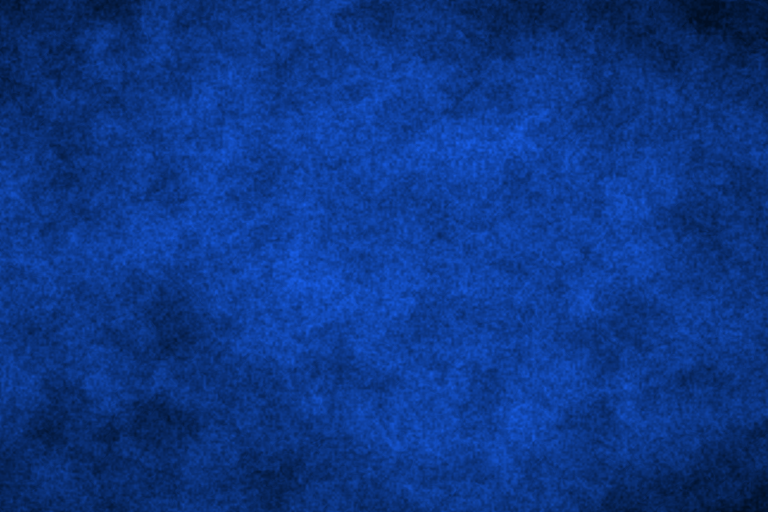
Give the GLSL for this texture, as a Shadertoy shader.

```glsl
float hash(vec2 cell) {
    vec3 q = fract(vec3(cell.xyx) * 0.1031);
    q += dot(q, q.yzx + 33.33);
    return fract((q.x + q.y) * q.z);
}

float valueNoise(vec2 p) {
    vec2 cell = floor(p);
    vec2 f = fract(p);
    f = f * f * (3.0 - 2.0 * f);
    float low = mix(hash(cell), hash(cell + vec2(1, 0)), f.x);
    float high = mix(hash(cell + vec2(0, 1)), hash(cell + vec2(1, 1)), f.x);
    return mix(low, high, f.y);
}

// Layered noise, centred on zero; each octave is rotated to hide the grid
float fbm(vec2 p, int octaves, float gain) {
    const mat2 turn = mat2(0.8, 0.6, -0.6, 0.8);
    float sum = 0.0;
    float amplitude = 0.5;
    for (int i = 0; i < octaves; i++) {
        sum += amplitude * (valueNoise(p) - 0.5);
        p = turn * p * 2.03 + vec2(17.3, 9.1);
        amplitude *= gain;
    }
    return sum;
}

// Mottled patches with ragged borders, slightly wider than tall
float clouds(vec2 p) {
    vec2 warp = vec2(fbm(p * 16.0, 4, 0.7), fbm(p * 16.0 + 41.0, 4, 0.7));
    vec2 q = p * vec2(0.88, 1.12) + 0.07 * warp;
    float broad = fbm(q * 3.6 + 5.0, 3, 0.6);
    float patches = fbm(q * 11.0 + 23.0, 5, 0.72);
    return 0.46 * broad + 0.50 * patches;
}

// Fine speckle crossed by short horizontal and vertical fibres
float clothGrain(vec2 p) {
    float speckle = valueNoise(p * 215.0) + valueNoise(p * 140.0 + 31.0) - 1.0;
    float weft = valueNoise(p * vec2(70.0, 190.0) + 11.0) - 0.5;
    float warp = valueNoise(p * vec2(190.0, 60.0) + 57.0) - 0.5;
    return 0.23 * speckle + 0.09 * (weft + warp);
}

// Broad light in the middle falling off to dark edges and corners
float vignette(vec2 centred) {
    vec2 s = centred * centred;
    return 0.635 - 0.20 * (s.x + s.y) - 0.06 * s.x * s.y;
}

float softGlow(vec2 p, vec2 centre, float radius) {
    vec2 d = (p - centre) / radius;
    return exp(-dot(d, d));
}

void mainImage(out vec4 fragColor, in vec2 fragCoord) {
    const vec3 deepNavy = vec3(0.004, 0.066, 0.165);
    const vec3 brightBlue = vec3(0.090, 0.350, 0.870);

    vec2 uv = fragCoord / iResolution.xy;
    vec2 p = fragCoord / iResolution.y;

    float tone = vignette(uv * 2.0 - 1.0);
    tone += 0.14 * softGlow(p, vec2(0.45, 0.70), 0.34);
    tone += clouds(p);
    tone += clothGrain(p) * (0.5 + 0.6 * clamp(tone, 0.0, 1.0));

    vec3 color = mix(deepNavy, brightBlue, clamp(tone, -0.02, 1.05));
    fragColor = vec4(color, 1.0);
}
```
